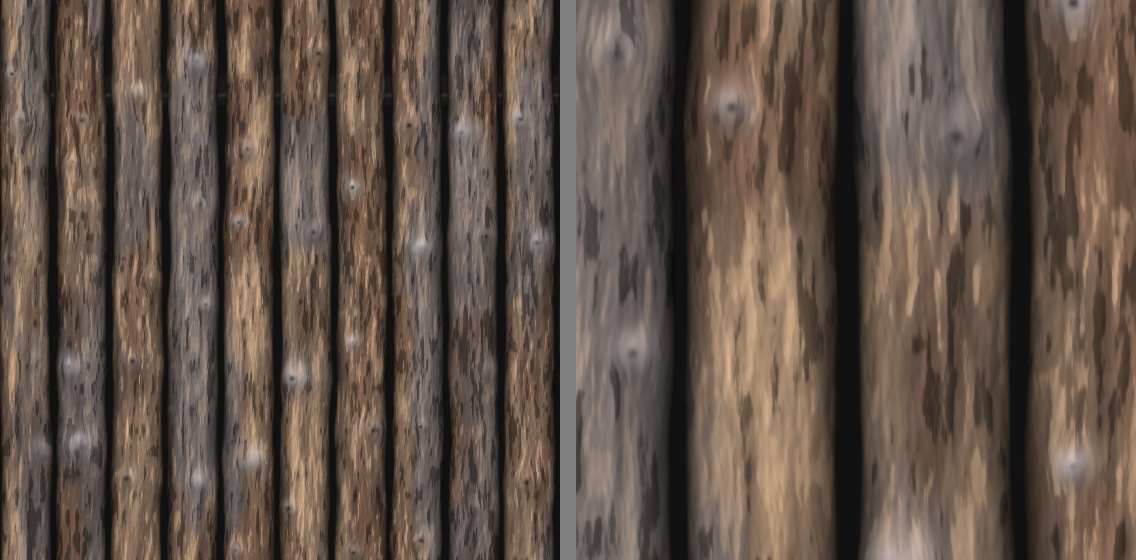
Left, the full canvas; right, a detail of the centre.
This texture is drawn by a Shadertoy shader. Its source:

```glsl
// A wall of ten upright weathered logs with dark gaps and a rail behind them.
// Each log is a swaying cylinder, coloured by stretched noise that wraps in y;
// knots are scattered in a loop and swell the outline and bend the grain.
#define LOGS 10.0
#define KNOTS 4
#define RADIUS 0.45
#define SWAY 0.028
#define WEATHER 0.75
#define GAP vec3(0.07, 0.065, 0.07)
#define DARK vec3(0.29, 0.235, 0.205)
#define BARK vec3(0.45, 0.37, 0.31)
#define TAN vec3(0.62, 0.51, 0.41)
#define RUST vec3(0.45, 0.32, 0.25)
#define GREY vec3(0.39, 0.37, 0.38)
#define PALE vec3(0.62, 0.60, 0.62)

const float TAU = 6.28319;

float hash(vec2 p) {
    vec3 q = fract(p.xyx * 0.1031);
    q += dot(q, q.yzx + 33.33);
    return fract((q.x + q.y) * q.z);
}

// Value noise repeating every `period` cells in y
float noise(vec2 p, float period) {
    vec2 i = floor(p), f = p - i;
    f = f * f * (3.0 - 2.0 * f);
    float y0 = mod(i.y, period), y1 = mod(i.y + 1.0, period);
    float low = mix(hash(vec2(i.x, y0)), hash(vec2(i.x + 1.0, y0)), f.x);
    float high = mix(hash(vec2(i.x, y1)), hash(vec2(i.x + 1.0, y1)), f.x);
    return mix(low, high, f.y);
}

// Layered noise; freq.y is whole, so every layer wraps
float layers(vec2 p, vec2 freq, float seed) {
    float sum = 0.0, amp = 0.53;
    for (int i = 0; i < 4; i++) {
        sum += amp * noise(p * freq + vec2(seed * 91.7, 0.0), freq.y);
        freq *= 2.0;
        amp *= 0.5;
    }
    return sum;
}

// Slow sideways wander, periodic in y
float wander(float y, float seed) {
    return 0.6 * sin(TAU * (y + hash(vec2(seed, 1.0))))
         + 0.4 * sin(TAU * (2.0 * y + hash(vec2(seed, 2.0))))
         + 0.25 * sin(TAU * (5.0 * y + hash(vec2(seed, 3.0))));
}

void mainImage(out vec4 fragColor, in vec2 fragCoord) {
    vec2 uv = fragCoord / iResolution.xy;
    float across = uv.x * LOGS + 0.05;
    float id = mod(floor(across), LOGS) + 1.0;
    float x = fract(across) - 0.5 - SWAY * wander(uv.y, id);
    float radius = RADIUS + 0.014 * wander(uv.y, id + 40.0);

    // Knots: pale ragged halo, dark eye, lit top, swollen outline, bent grain
    float halo = 0.0, eye = 0.0, lit = 0.0, bend = 0.0;
    float ragged = noise(vec2(x * 12.0 + id * 31.0, uv.y * 90.0), 90.0);
    for (int k = 0; k < KNOTS; k++) {
        vec2 key = vec2(id + 20.0, float(k) * 7.0);
        float ky = (float(k) + 0.8 * hash(key)) / float(KNOTS) + hash(vec2(id, 9.0));
        float kx = 0.6 * (hash(key + 3.0) - 0.5);
        float size = mix(0.08, 0.19, hash(key + 5.0));
        vec2 d = vec2(x - kx, (fract(uv.y - ky + 0.5) - 0.5) * LOGS);
        float r2 = dot(d, d) / (size * size);
        float glow = exp(-0.55 * r2);
        halo += glow * hash(key + 11.0);
        lit += glow * d.y / size;
        eye += exp(-(6.0 + 12.0 * ragged) * r2) * hash(key + 17.0);
        bend += glow * d.x * 0.5;
        radius += 0.16 * size * exp(-10.0 * d.y * d.y);
    }

    // Grain layers in log coordinates
    vec2 p = vec2(x - bend, uv.y);
    float broad = layers(p, vec2(1.5, 5.0), id + 30.0);
    float streak = layers(p, vec2(7.0, 9.0), id);
    float fine = layers(p, vec2(13.0, 26.0), id + 15.0);
    float relief = fine - layers(p + vec2(0.025, -0.004), vec2(13.0, 26.0), id + 15.0);
    float age = layers(p, vec2(0.8, 3.0), id + 60.0) + 0.12 * (hash(vec2(id, 77.0)) - 0.5);

    // Wood: dark bark to bare tan, then rust and grey weathering
    float tone = 0.55 * streak + 0.45 * broad;
    vec3 color = mix(DARK, BARK, smoothstep(0.28, 0.52, tone));
    color = mix(color, TAN, 0.8 * smoothstep(0.48, 0.72, tone));
    color = mix(color, RUST, 0.5 * smoothstep(0.50, 0.75, 1.0 - broad));
    vec3 grey = GREY * (0.45 + 1.0 * tone);
    float worn = smoothstep(0.48, 0.70, age);
    color = mix(color, grey, WEATHER * worn);

    // Sparse peeled slivers, thin cracks and fibre relief
    float flake = smoothstep(0.58, 0.72, fine + 0.6 * (tone - 0.5));
    float crack = smoothstep(0.40, 0.26, fine + 0.3 * (broad - 0.5));
    color = mix(color, TAN * 1.1, (0.55 - 0.3 * worn) * flake);
    color *= (1.0 - 0.35 * crack) * (1.0 + 0.6 * relief);

    // Knot tint and light
    color = mix(color, PALE, clamp(halo * (0.1 + 0.8 * fine + 0.3 * ragged), 0.0, 0.7));
    color *= 1.0 + 0.25 * clamp(lit, -1.2, 1.0);
    color *= 1.0 - 0.65 * clamp(eye, 0.0, 1.0);

    // Rounded shading, falling off gradually toward the gaps
    float t = x / radius;
    float roundness = sqrt(max(1.0 - t * t, 0.0));
    color *= mix(0.16, 1.12, smoothstep(0.0, 1.0, roundness)) * (1.0 - 0.05 * t);

    // Gap with a faint rail behind
    float rail = smoothstep(0.81, 0.815, uv.y) * smoothstep(0.87, 0.86, uv.y);
    float rim = smoothstep(0.006, 0.0, abs(uv.y - 0.83));
    vec3 back = GAP + BARK * (0.08 * rail + 0.22 * rim);

    float pixel = LOGS / iResolution.x;
    float cover = smoothstep(-1.5 * pixel, 1.5 * pixel, radius - abs(x));
    fragColor = vec4(clamp(mix(back, color, cover), 0.0, 1.0), 1.0);
}
```
